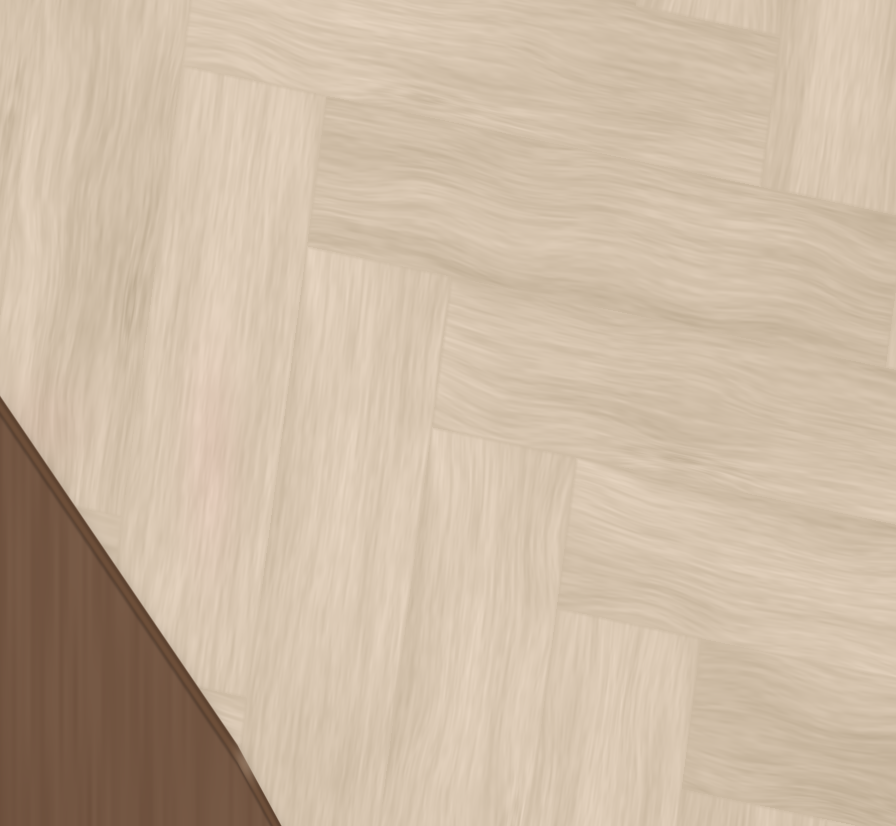
A Shadertoy shader for this texture:

```glsl
float hash(vec2 p) {
    return fract(sin(dot(p, vec2(127.1, 311.7))) * 43758.5453);
}

float noise(vec2 p) {
    vec2 i = floor(p), f = fract(p);
    f = f * f * (3.0 - 2.0 * f);
    return mix(mix(hash(i), hash(i + vec2(1, 0)), f.x),
               mix(hash(i + vec2(0, 1)), hash(i + vec2(1, 1)), f.x), f.y);
}

// Oak tone: q.x runs along the plank, q.y across it
float oakGrain(vec2 q, float seed, float wave, float knot, float knotAt) {
    vec2 shift = vec2(seed * 17.3, seed * 9.1);
    vec2 k = (q - vec2(knotAt, 0.88)) / vec2(0.42, 0.13);
    float swell = knot * exp(-dot(k, k));

    // Bend the fibres, most strongly around a knot
    vec2 g = q;
    g.y += wave * (noise(q * vec2(1.6, 3.0) + shift) - 0.5);
    g.y += 0.1 * swell * k.y;

    float bands = noise(g * vec2(0.5, 5.0) + shift);
    float streaks = noise(g * vec2(1.8, 19.0) + shift);
    float fibres = noise(g * vec2(3.2, 42.0) + shift);
    float pores = noise(g * vec2(11.0, 70.0) + shift);
    float tone = 0.62 + 0.46 * (bands - 0.5) + 0.22 * (streaks - 0.5)
               + 0.34 * (fibres - 0.5) + 0.22 * (pores - 0.5);

    // Nested arches and a dark heart at the knot
    float rings = sin(15.0 * length(k * vec2(0.7, 1.0)) + 5.0 * streaks);
    tone += swell * (0.16 * rings - 0.12);
    vec2 heart = k * vec2(2.6, 2.2) + vec2(0.0, 2.0 * (streaks - 0.5));
    return tone - 0.3 * knot * exp(-dot(heart, heart)) * fibres;
}

vec3 herringboneFloor(vec2 p) {
    // Slanted grid, one cell per plank width, y running down
    mat2 cellAxes = mat2(0.1615, -0.0339, -0.0221, -0.168);
    vec2 c = inverse(cellAxes) * (p - vec2(0.3646, 0.815));
    vec2 cell = floor(c), f = fract(c);

    // Four cells of each row lie across, the next four run down
    float step8 = mod(cell.x - cell.y, 8.0);
    bool across = step8 < 4.0;
    vec2 q = across ? vec2(step8 + f.x, f.y) : vec2(7.0 - step8 + f.y, f.x);
    float id = across ? cell.y : cell.x;
    float seed = hash(vec2(id, floor((cell.x - cell.y) / 8.0) + (across ? 3.0 : 40.0)));

    // Printed boards recur: every second one across, two of four down
    float m = mod(id, 4.0);
    float knot = across ? mod(id, 2.0) : step(0.5, m) * step(m, 2.5);
    float wave = across ? 0.16 : 0.04 + 0.08 * knot;
    float tone = oakGrain(q, seed, wave, knot, across ? 1.68 : 2.63);
    tone += 0.2 * (seed - 0.5) + (across ? -0.03 : 0.05);

    // Faint joints
    float edge = min(min(q.y, 1.0 - q.y), min(q.x, 4.0 - q.x));
    tone = mix(tone, 0.42, 0.55 * (1.0 - smoothstep(0.0, 0.022, edge)));

    // Soft light falling off to the right
    tone += 0.14 * (0.5 - p.x);
    vec3 col = mix(vec3(0.75, 0.68, 0.585), vec3(0.88, 0.81, 0.73), tone);

    // Rosy stains
    vec2 a = (p - vec2(0.235, 0.41)) / vec2(0.03, 0.12);
    vec2 b = (p - vec2(0.05, 0.45)) / vec2(0.05, 0.05);
    float rose = exp(-dot(a, a)) + 0.7 * exp(-dot(b, b));
    return col + rose * vec3(0.0, -0.022, -0.012);
}

vec3 brownBoard(vec2 p, float depth) {
    float grain = noise(p * vec2(190.0, 7.0)) + 0.6 * noise(p * vec2(60.0, 3.0));
    vec3 col = mix(vec3(0.425, 0.31, 0.235), vec3(0.48, 0.365, 0.285), grain / 1.6);

    // Edge banding with a dark groove on either side
    float band = 1.0 - smoothstep(0.010, 0.012, depth);
    col = mix(col, vec3(0.43, 0.31, 0.225), band);
    float groove = exp(-pow((depth - 0.0115) / 0.002, 2.0))
                 + 0.8 * exp(-pow((depth - 0.002) / 0.0025, 2.0));
    col *= 1.0 - 0.2 * groove;

    // Worn pale corner
    vec2 w = (p - vec2(0.278, 0.075)) / vec2(0.014, 0.022);
    return mix(col, vec3(0.68, 0.58, 0.49), 0.65 * band * exp(-dot(w, w)));
}

void mainImage(out vec4 fragColor, in vec2 fragCoord) {
    vec2 p = fragCoord / iResolution.x;
    float pixel = 1.0 / iResolution.x;

    // Depth inside the diagonal board, its end turning slightly down
    float border = 0.48 - 1.47 * p.x - 0.37 * max(p.x - 0.265, 0.0);
    float depth = (border - p.y) / 1.78;

    vec3 col = herringboneFloor(p);
    col *= 1.0 - 0.07 * exp(min(depth, 0.0) / 0.006);
    col = mix(col, brownBoard(p, depth), smoothstep(-pixel, pixel, depth));
    fragColor = vec4(col, 1.0);
}
```
